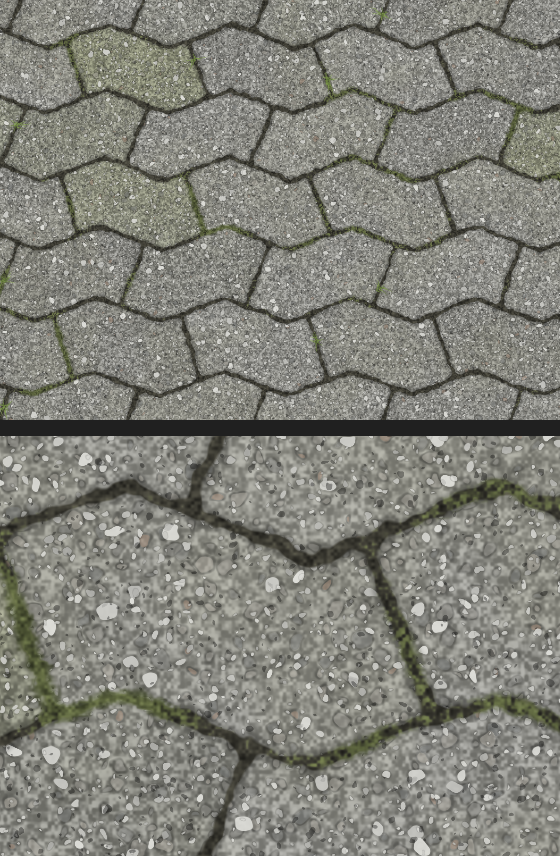
Top, the full canvas; bottom, a detail of the centre.
A WebGL 2 fragment shader for this texture:

```glsl
#version 300 es
precision highp float;
// Worn interlocking concrete pavers with exposed pebbles, dark joints, moss and grass.
uniform vec2 u_resolution;
out vec4 outColor;

#define TOP_JOINT 0.087     // depth of the first full zigzag joint
#define ROW_HEIGHT 0.153    // height of the uppermost paver row
#define ROW_GROWTH 0.00243  // rows grow towards the viewer
#define PAVER_WIDTH 0.2915
#define WIDTH_GROWTH 0.0135
#define PEAK_X 1.137        // column where all zigzags peak
#define ZIGZAG 0.0265
#define JOINT 0.0042        // half width of a joint
#define MOSS 0.66           // higher means less moss
#define TUFTS 0.25          // share of short joints that carry grass

const float TAU = 6.2831853;
const vec3 STONE_DARK = vec3(0.44, 0.44, 0.42);
const vec3 STONE_PALE = vec3(0.70, 0.70, 0.68);
const vec3 STONE_WARM = vec3(0.57, 0.57, 0.51);
const vec3 PEBBLE_PALE = vec3(0.88, 0.88, 0.86);
const vec3 SOIL = vec3(0.25, 0.245, 0.21);
const vec3 MOSS_GREEN = vec3(0.36, 0.40, 0.23);
const vec3 GRASS = vec3(0.47, 0.58, 0.27);

vec2 hash(vec2 p) {
  vec3 q = fract(p.xyx * vec3(0.1031, 0.1030, 0.0973));
  q += dot(q, q.yzx + 33.33);
  return fract((q.xx + q.yz) * q.zy);
}

float noise(vec2 p) {
  vec2 i = floor(p), f = fract(p);
  f = f * f * (3.0 - 2.0 * f);
  return mix(mix(hash(i).x, hash(i + vec2(1, 0)).x, f.x),
             mix(hash(i + vec2(0, 1)).x, hash(i + 1.0).x, f.x), f.y);
}

float fbm(vec2 p) {
  return 0.55 * noise(p) + 0.3 * noise(p * 2.1 + 17.0) + 0.15 * noise(p * 4.3 + 5.0);
}

// Scattered ovals: x is coverage, y a random tone, z darkness of the rim
vec3 pebbles(vec2 p, float cells, float density) {
  vec2 q = p * cells;
  q += 0.25 * (vec2(noise(q * 2.5), noise(q * 2.5 + 31.0)) - 0.5);
  float soft = 0.6 * cells / u_resolution.y;
  vec3 result = vec3(0);
  for (int y = -1; y <= 1; y++)
    for (int x = -1; x <= 1; x++) {
      vec2 cell = floor(q) + vec2(x, y);
      vec2 place = hash(cell + cells), kind = hash(cell + cells + 71.0);
      if (kind.x > density) continue;
      float turn = TAU * fract(kind.y * 7.0);
      vec2 d = mat2(cos(turn), sin(turn), -sin(turn), cos(turn)) * (q - cell - 0.15 - 0.7 * place);
      d.y *= 1.1 + 0.6 * place.x;
      float edge = length(d) - mix(0.14, 0.42, pow(kind.y, 3.0));
      float cover = smoothstep(soft, -soft, edge);
      if (cover > result.x) result.xy = vec2(cover, place.y);
      result.z = max(result.z, smoothstep(0.14, 0.0, abs(edge - 0.06)));
    }
  return result;
}

// Blades fanning out from the origin
float tuft(vec2 p, vec2 seed) {
  float cover = 0.0, soft = 0.8 / u_resolution.y;
  for (float i = 0.0; i < 9.0; i++) {
    vec2 r = hash(seed + i * 3.7);
    float angle = TAU * r.x, size = mix(0.009, 0.03, r.y);
    vec2 root = 0.012 * (hash(seed + i * 5.1 + 9.0) - 0.5);
    vec2 tip = size * vec2(cos(angle), sin(angle));
    float t = clamp(dot(p - root, tip) / dot(tip, tip), 0.0, 1.0);
    float d = length(p - root - t * tip) - 0.0016 * (1.0 - t);
    cover = max(cover, smoothstep(soft, -soft, d));
  }
  return cover;
}

void main() {
  vec2 p = gl_FragCoord.xy / u_resolution.y;
  vec2 w = p + 0.009 * (vec2(fbm(p * 11.0), fbm(p * 11.0 + 40.0)) - 0.5)
             + 0.005 * (vec2(noise(p * 60.0), noise(p * 60.0 + 23.0)) - 0.5)
             + 0.003 * (vec2(noise(p * 140.0), noise(p * 140.0 + 37.0)) - 0.5);

  // Paver grid: zigzag rows, with short joints leaning in alternate directions
  float depth = 1.0 - w.y;
  float width = PAVER_WIDTH + WIDTH_GROWTH * depth;
  float column = (w.x - PEAK_X) / width;
  float zigzag = -ZIGZAG * asin(0.985 * cos(TAU * column)) / 1.397;
  float fall = depth - TOP_JOINT - zigzag;
  float k = (sqrt(ROW_HEIGHT * ROW_HEIGHT + 4.0 * ROW_GROWTH * fall) - ROW_HEIGHT) / (2.0 * ROW_GROWTH);
  float row = floor(k), v = k - row;
  float height = ROW_HEIGHT + ROW_GROWTH * (2.0 * row + 1.0);
  float across = column - (mod(row, 2.0) < 0.5 ? 0.65 + 0.18 * v : 0.35 - 0.18 * v);
  vec2 paver = hash(vec2(floor(across), row) + 50.0);
  float side = (fract(across + 0.5) - 0.5) * width;

  // Distance into the paver, with rounded corners
  vec2 inset = 0.95 * vec2(abs(side) + 0.0008, min(v, 1.0 - v) * height);
  float edge = 0.016 - length(max(0.016 - inset, 0.0));

  // Concrete: sharp grain, stains and a tone for each paver
  float grain = 0.55 * noise(p * 370.0) + 0.45 * noise(p * 190.0 + 8.0);
  float stain = fbm(p * 7.0 + 60.0);
  vec3 color = mix(STONE_DARK, STONE_PALE, smoothstep(0.2, 0.88, grain));
  color = mix(color, STONE_WARM * (0.7 + 0.6 * grain), 0.4 * smoothstep(0.35, 0.7, stain));
  color += 0.035 * (paver.x - 0.5) + 0.07 * (fbm(p * 22.0) - 0.5);
  color = mix(color, color * vec3(0.98, 1.0, 0.88), smoothstep(0.75, 1.0, paver.y));

  // Exposed pebbles: muted, then pale, then fine specks and pits
  vec3 muted = pebbles(p, 58.0, 0.8);
  vec3 tint = mix(vec3(0.42, 0.43, 0.43), vec3(0.68, 0.66, 0.62), muted.y);
  if (muted.y > 0.95) tint = vec3(0.60, 0.50, 0.43);
  color = mix(color * (1.0 - 0.2 * muted.z), tint, 0.5 * muted.x);
  vec3 pale = pebbles(p + 3.0, 52.0, 0.3);
  color = mix(color * (1.0 - 0.12 * pale.z), PEBBLE_PALE * (0.84 + 0.18 * pale.y), 0.92 * pale.x);
  vec3 specks = pebbles(p + 7.0, 115.0, 0.42);
  color = mix(color * (1.0 - 0.1 * specks.z), PEBBLE_PALE * (0.75 + 0.25 * specks.y), 0.85 * specks.x);
  color *= 1.0 - 0.35 * pebbles(p + 11.0, 125.0, 0.25).x;

  // Dirty rims, ragged joints and sparse moss
  float growth = fbm(p * 6.0 + 90.0);
  float reach = JOINT * (0.25 + 1.1 * fbm(p * 24.0 + 12.0) + 0.5 * noise(p * 110.0));
  color *= mix(0.78, 1.0, smoothstep(reach, reach + 0.008, edge));
  float open = 1.0 - smoothstep(reach - 0.0012, reach + 0.0014, edge);
  color = mix(color, SOIL * (0.4 + 1.1 * grain), open);
  float moss = smoothstep(MOSS - 0.08, MOSS + 0.06, growth + 0.3 * (grain - 0.5));
  moss *= 1.0 - smoothstep(0.003, 0.010, edge + 0.008 * (grain - 0.5));
  color = mix(color, MOSS_GREEN * (0.45 + 1.1 * grain), 0.75 * moss);

  // Grass rooted in some of the short joints
  vec2 slot = vec2(floor(across + 0.5), row);
  vec2 chance = hash(slot + 130.0);
  float blades = tuft(vec2(side, (v - mix(0.25, 0.75, chance.y)) * height), slot + 200.0);
  color = mix(color, GRASS * (0.75 + 0.5 * grain), 0.9 * blades * step(chance.x, TUFTS));
  outColor = vec4(clamp(color, 0.0, 1.0), 1.0);
}
```
